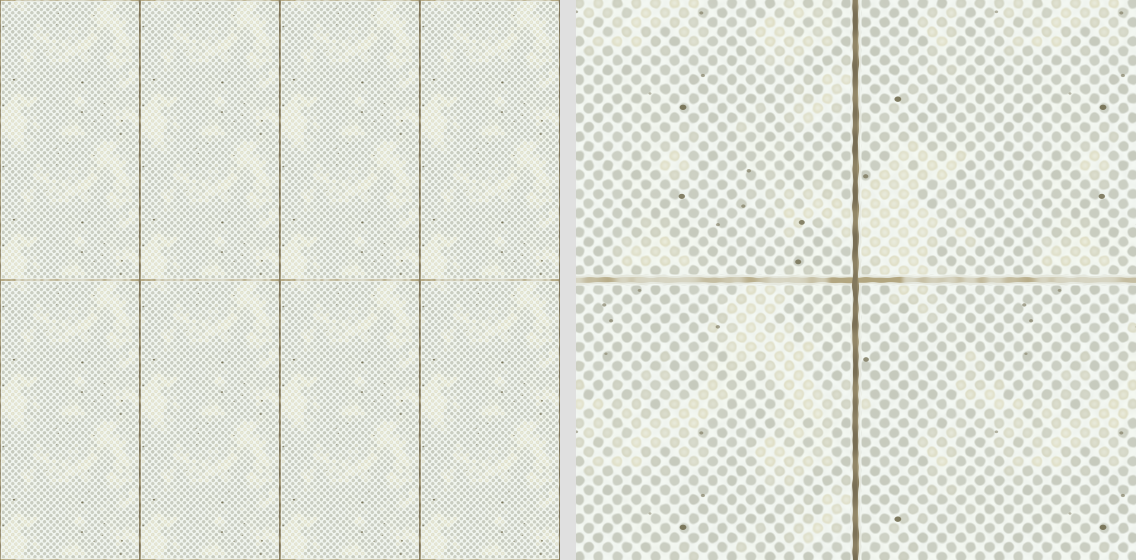
Left, the full canvas; right, a detail of the centre.
This texture is drawn by a WebGL 2 fragment shader. Its source:

```glsl
#version 300 es
precision highp float;
// Pale perforated ceiling panels, four across and two down, with worn dots and tan joints.

#define PANELS_ACROSS 4.0
#define PANEL_ASPECT 2.0   // panel height over width
#define DOTS 22.0          // dot columns per panel
#define DOT_RADIUS 0.27    // in dot pitches
#define JOINT_HALF 0.0068  // in panel widths
#define MARGIN 0.013       // plain rim, in panel widths
#define SPECK_GRID 13.0
#define SPECK_CHANCE 0.13

uniform vec2 u_resolution;
out vec4 fragColor;

const vec3 ENAMEL = vec3(0.945, 0.962, 0.942);
const vec3 DOT_GREY = vec3(0.775, 0.790, 0.740);
const vec3 DOT_WORN = vec3(0.875, 0.870, 0.770);
const vec3 JOINT_DARK = vec3(0.47, 0.43, 0.33);
const vec3 JOINT_TAN = vec3(0.70, 0.65, 0.50);
const vec3 RIM_SHADE = vec3(0.83, 0.83, 0.77);
const vec3 SPECK = vec3(0.46, 0.44, 0.33);

vec2 hash2(vec2 p) {
  vec3 h = fract(p.xyx * vec3(0.1031, 0.1030, 0.0973));
  h += dot(h, h.yzx + 33.33);
  return fract((h.xx + h.yz) * h.zy);
}

// Gradient noise that repeats after the given number of lattice cells.
float corner(vec2 i, vec2 f, vec2 offset, vec2 period) {
  float angle = 6.2832 * hash2(mod(i + offset, period) + period).x;
  return dot(vec2(cos(angle), sin(angle)), f - offset);
}

float noise(vec2 p, vec2 period) {
  vec2 i = floor(p), f = fract(p);
  vec2 s = f * f * f * (f * (f * 6.0 - 15.0) + 10.0);
  float low = mix(corner(i, f, vec2(0, 0), period), corner(i, f, vec2(1, 0), period), s.x);
  float high = mix(corner(i, f, vec2(0, 1), period), corner(i, f, vec2(1, 1), period), s.x);
  return mix(low, high, s.y);
}

// Noise over one panel width, repeating in every square.
float wearNoise(vec2 q, vec2 cells) {
  return noise(q * cells, cells);
}

// Staggered dots; worn ones fade to a yellowish ring.
vec3 paintDots(vec3 base, vec2 q, float px, float visible) {
  vec2 g = q * DOTS;
  vec2 a = fract(g) - 0.5, b = fract(g + 0.5) - 0.5;
  vec2 d = dot(a, a) < dot(b, b) ? a : b;
  vec2 center = g - d;
  vec2 id = mod(floor(center * 2.0 + 0.5), 2.0 * DOTS);
  float wear = wearNoise(center / DOTS, vec2(4)) + 0.5 * wearNoise(center / DOTS, vec2(9));
  wear = smoothstep(0.02, 0.42, wear + 0.35 * (hash2(id).x - 0.5));
  float soft = max(px * DOTS * 0.65, 0.07);
  float r = length(d) + 0.05 * wearNoise(q, vec2(66));
  float disc = 1.0 - smoothstep(DOT_RADIUS - soft, DOT_RADIUS + soft, r);
  float hollow = 1.0 - smoothstep(0.0, DOT_RADIUS, r);
  float ink = disc * (1.0 - 0.5 * wear * hollow) * mix(0.85, 1.0, hash2(id).y);
  return mix(base, mix(DOT_GREY, DOT_WORN, wear), ink * visible);
}

// Scattered olive flecks, one candidate per grid cell.
float specks(vec2 q, float px) {
  vec2 g = q * SPECK_GRID;
  vec2 id = mod(floor(g), SPECK_GRID);
  vec2 d = fract(g) - 0.2 - 0.6 * hash2(id + 41.0);
  vec2 pick = hash2(id + 97.0);
  float radius = mix(0.035, 0.085, pick.y);
  float soft = px * SPECK_GRID * 0.6;
  float fleck = 1.0 - smoothstep(radius - soft, radius + soft, length(d * vec2(0.8, 1.0)));
  return fleck * step(pick.x, SPECK_CHANCE) * mix(0.45, 0.95, pick.y);
}

float lineMask(float dist, float halfWidth, float px) {
  return 1.0 - smoothstep(halfWidth - 0.6 * px, halfWidth + 0.6 * px, dist);
}

void main() {
  vec2 q = gl_FragCoord.xy / u_resolution * PANELS_ACROSS;
  float px = PANELS_ACROSS / min(u_resolution.x, u_resolution.y);

  // Signed distances to the nearest vertical and horizontal joints.
  float dx = fract(q.x + 0.5) - 0.5;
  float dy = mod(q.y + 0.5 * PANEL_ASPECT, PANEL_ASPECT) - 0.5 * PANEL_ASPECT;
  vec2 edge = abs(vec2(dx, dy));

  // Enamel with faint warm mottling and grain.
  float mottle = wearNoise(q, vec2(5));
  vec3 color = ENAMEL + vec3(0.008, 0.006, -0.022) * max(mottle, 0.0);
  color += 0.022 * wearNoise(q, vec2(60));
  float inside = smoothstep(MARGIN - px * 0.5, MARGIN + px * 0.5, min(edge.x, edge.y));
  color = paintDots(color, q, px, inside);
  color = mix(color, SPECK, specks(q, px) * inside);

  // Soft rims, then a broken tan joint and a darker upright joint.
  float ragged = 0.0035 * wearNoise(q, vec2(32));
  float rim = lineMask(min(edge.x, edge.y), JOINT_HALF * 1.6 + ragged, px);
  color = mix(color, RIM_SHADE, 0.4 * rim);
  float gaps = smoothstep(-0.28, 0.12, noise(vec2(q.x * 7.0, 0.4), vec2(7)) +
                          0.5 * noise(vec2(q.x * 23.0, 0.6), vec2(23)));
  float level = lineMask(edge.y, JOINT_HALF * 0.9 + ragged, px);
  color = mix(color, JOINT_TAN, level * mix(0.3, 1.0, gaps));
  float upright = lineMask(abs(dx + 0.001), JOINT_HALF + ragged, px);
  float tone = smoothstep(-0.3, 0.4, wearNoise(q, vec2(3, 17)));
  vec3 uprightColor = mix(JOINT_DARK, JOINT_TAN, 0.45 * tone + 0.25 * step(0.003, dx));
  color = mix(color, uprightColor, upright);

  fragColor = vec4(color, 1.0);
}
```
